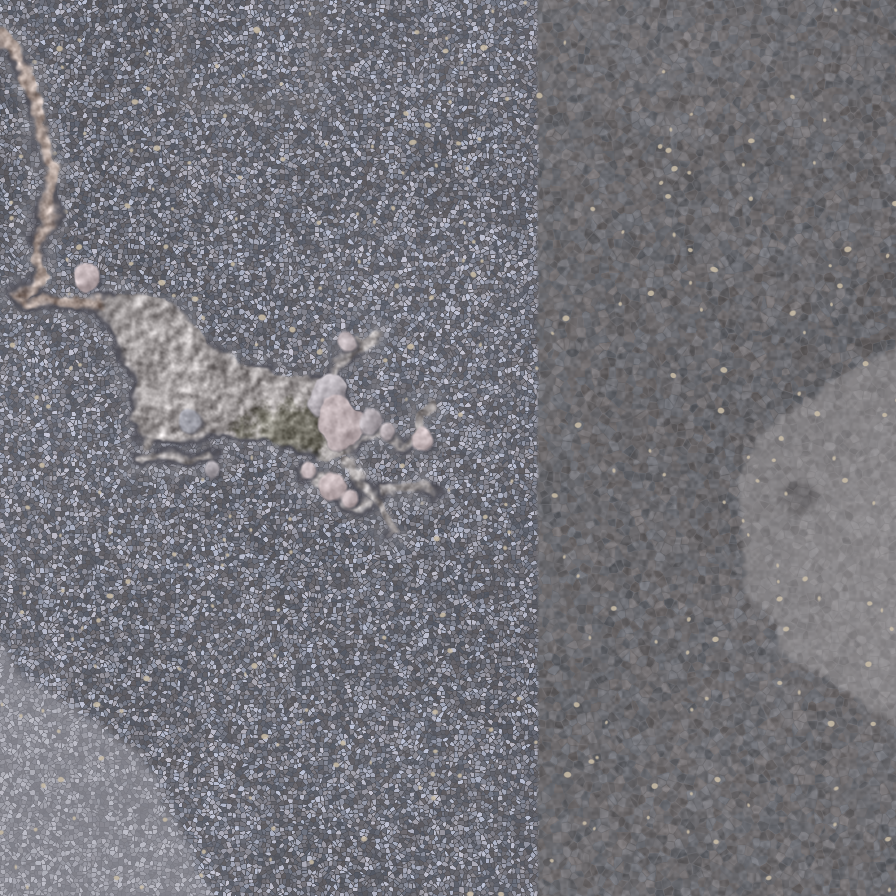
A Shadertoy shader for this texture:

```glsl
// Worn asphalt: coarse bluish aggregate beside a smoother, darker strip, with pale
// patches and a ragged pothole with stones. Cellular noise makes the grain; warped
// polygons and capsules place the damage, and noise slopes give it relief.
const float SEAM_X = 0.6;
const float COARSE_CELLS = 205.0;
const float FINE_CELLS = 112.0;
const float SPECK_CELLS = 46.0;
const float CRACK_RADIUS = 0.008;
const float BRANCH_RADIUS = 0.007;
const vec3 COARSE_TINT = vec3(.975, .985, 1.07);
const vec3 FINE_TINT = vec3(1, .99, 1.025);
const vec3 SPECK = vec3(.8, .75, .66);
const vec3 RUBBLE = vec3(.63, .61, .61);
const vec3 CLAY = vec3(.7, .62, .58);
const vec3 OLIVE = vec3(.47, .46, .42);
const vec3 SHADOW = vec3(.27, .27, .31);
const vec3 PINK_STONE = vec3(.76, .7, .71);
const vec3 GREY_STONE = vec3(.61, .62, .66);
const int CORNERS = 9;
const vec2 HOLE[CORNERS] = vec2[CORNERS](vec2(.09, .67), vec2(.17, .668), vec2(.28, .59),
  vec2(.385, .578), vec2(.41, .51), vec2(.365, .488), vec2(.25, .515), vec2(.16, .497), vec2(.13, .63));
const vec2 RIGHT_PATCH[CORNERS] = vec2[CORNERS](vec2(1.1, .66), vec2(.957, .59), vec2(.843, .512),
  vec2(.826, .466), vec2(.831, .336), vec2(.87, .303), vec2(.872, .271), vec2(.911, .251), vec2(1.1, .13));
const vec2 LEFT_PATCH[CORNERS] = vec2[CORNERS](vec2(-.1, .38), vec2(0, .295), vec2(.016, .258),
  vec2(.065, .219), vec2(.143, .167), vec2(.182, .115), vec2(.208, .062), vec2(.26, -.05), vec2(-.1, -.1));
const vec2 CRACK[7] = vec2[7](vec2(-.01, .97), vec2(.028, .925), vec2(.057, .82),
  vec2(.05, .765), vec2(.043, .7), vec2(.02, .672), vec2(.11, .66));
// Start and end of each side branch
const vec4 BRANCHES[8] = vec4[8](vec4(.36, .57, .388, .61), vec4(.388, .61, .42, .624),
  vec4(.39, .515, .472, .51), vec4(.468, .52, .476, .552), vec4(.385, .488, .437, .405),
  vec4(.425, .45, .48, .452), vec4(.34, .475, .41, .435), vec4(.155, .485, .235, .488));
// Centre and radius
const vec3 STONES[12] = vec3[12](vec3(.097, .692, .016), vec3(.387, .619, .011), vec3(.367, .558, .025),
  vec3(.379, .532, .026), vec3(.411, .528, .013), vec3(.431, .518, .009), vec3(.472, .51, .013),
  vec3(.372, .457, .014), vec3(.345, .475, .009), vec3(.39, .446, .009), vec3(.237, .475, .009),
  vec3(.212, .532, .013));

vec2 hash2(vec2 p) {
  vec3 q = fract(p.xyx * vec3(.1031, .103, .0973));
  q += dot(q, q.yzx + 33.33);
  return fract((q.xx + q.yz) * q.zy);
}
float noise(vec2 p) {
  vec2 i = floor(p), f = fract(p);
  f *= f * (3.0 - 2.0 * f);
  return mix(mix(hash2(i).x, hash2(i + vec2(1, 0)).x, f.x),
             mix(hash2(i + vec2(0, 1)).x, hash2(i + 1.0).x, f.x), f.y);
}
float fbm(vec2 p) {
  return (noise(p) * 4.0 + noise(p * 2.1 + 7.3) * 2.0 + noise(p * 4.3 + 19.1)) / 7.0;
}
// Gap to the cell border, random tone, random hue
vec3 grain(vec2 p) {
  vec2 id = vec2(0);
  float first = 9.0, second = 9.0;
  for (int k = 0; k < 9; k++) {
    vec2 c = floor(p) + vec2(k % 3 - 1, k / 3 - 1);
    float d = length(c + hash2(c + 3.0) - p);
    second = min(second, max(first, d));
    if (d < first) { first = d; id = hash2(c + 61.0); }
  }
  return vec3(second - first, id);
}
float segment(vec2 p, vec2 a, vec2 b) {
  p -= a; b -= a;
  return length(p - b * clamp(dot(p, b) / dot(b, b), 0.0, 1.0));
}
float polygon(vec2 p, vec2 v[CORNERS]) {
  float d = 9.0, side = 1.0;
  for (int i = 0; i < CORNERS; i++) {
    vec2 a = v[i], b = v[(i + 1) % CORNERS];
    d = min(d, segment(p, a, b));
    if ((a.y > p.y) != (b.y > p.y) && p.x < (b.x - a.x) * (p.y - a.y) / (b.y - a.y) + a.x) side = -side;
  }
  return d * side;
}
float inside(float d, float soft) { return smoothstep(soft, -soft, d); }

void mainImage(out vec4 fragColor, in vec2 fragCoord) {
  vec2 p = fragCoord / iResolution.xy;
  float px = 1.0 / iResolution.y;
  vec2 warp = vec2(fbm(p * 38.0), fbm(p * 38.0 + 40.0)) - .5;
  float broad = fbm(p * 5.0 + 2.0) - .5;

  // Two road surfaces
  vec3 g = grain(p * COARSE_CELLS), f = grain(p * FINE_CELLS);
  float chips = mix(.34, mix(.37, .78, pow(g.y, 1.6)), smoothstep(0.0, .3, g.x)) - .47;
  float matte = (f.y - .5) * .13 * smoothstep(0.0, .25, f.x) + (noise(p * 260.0) - .5) * .09;
  vec3 coarse = (.47 + chips + broad * .08) * COARSE_TINT + (g.z - .5) * vec3(.03, 0, -.03);
  vec3 fine = (.425 + matte + broad * .05) * FINE_TINT + (f.z - .5) * vec3(.025, 0, -.02);
  vec3 col = mix(fine, coarse, inside(p.x - SEAM_X + warp.x * .004, .0015 + px));

  // Pale patches, dark spot and faint square stain
  float pale = inside(polygon(p + warp * .014, RIGHT_PATCH), .005);
  col = mix(col, vec3(.54, .53, .54) + matte * .65 + broad * .06, pale * .9);
  col -= .09 * inside(length(p - vec2(.892, .447)) + warp.x * .015 - .019, .007);
  float worn = inside(polygon(p + warp * .018, LEFT_PATCH), .009);
  col = mix(col, vec3(.575, .575, .61) + chips * .55, worn * .9);
  vec2 box = abs(p - vec2(.277, .96)) - .075;
  col = mix(col, vec3(.46, .45, .46), .3 * inside(abs(max(box.x, box.y)) - .01, .006));

  // Scattered specks
  for (int k = 0; k < 9; k++) {
    vec2 c = floor(p * SPECK_CELLS) + vec2(k % 3 - 1, k / 3 - 1), s = hash2(c + 91.0);
    vec2 d = (p * SPECK_CELLS - c - hash2(c + 17.0)) * vec2(1, .7 + .6 * s.y) + warp * .25;
    col = mix(col, SPECK, step(s.x, .14) * .85 * inside(length(d) - mix(.07, .19, s.y * s.y), .05));
  }

  // Pothole, branches and crack
  vec2 q = p + warp * .032;
  float hole = polygon(q, HOLE), crack = 9.0;
  for (int i = 0; i < 6; i++) crack = min(crack, segment(q, CRACK[i], CRACK[i + 1]) - CRACK_RADIUS);
  for (int i = 0; i < 8; i++) hole = min(hole, segment(q, BRANCHES[i].xy, BRANCHES[i].zw) - BRANCH_RADIUS);
  float damage = min(hole, crack);
  float slope = fbm(p * 75.0) - fbm(p * 75.0 + vec2(-.3, .3));
  float rough = fbm(p * 105.0 + 11.0) - .5;
  float halo = smoothstep(.024, 0.0, damage + warp.y * .025);
  col = mix(col, vec3(.53, .53, .56) + chips * .5 + slope * .3, halo * .6);
  float olive = inside(length((p - vec2(.325, .518)) / vec2(.055, .032)) + rough - .95, .35);
  vec3 rubble = mix(mix(RUBBLE, CLAY, inside(crack, .005) * .7), OLIVE, olive);
  col = mix(col, rubble + slope * .65 + rough * .35, inside(damage, .003));
  float lowerLeft = inside(p.y - .62 + (p.x - .13) * .7, .04);
  float rim = exp(-pow(damage / .0042, 2.0)) * smoothstep(.3, .6, noise(p * 42.0) + lowerLeft * .25);
  col = mix(col, SHADOW, rim * .75);

  // Loose stones, lit from the upper left
  for (int i = 0; i < 12; i++) {
    vec3 s = STONES[i];
    vec2 d = p - s.xy + warp * s.z * .9;
    col = mix(col, SHADOW, .6 * inside(length(d + vec2(-.002, .003)) - s.z, .0025));
    vec3 stone = mix(PINK_STONE, GREY_STONE, i > 10 ? .9 : hash2(vec2(i, 5)).x * .6);
    stone += (d.y - d.x) / s.z * .06 + slope * .35 + rough * .15;
    col = mix(col, stone, inside(length(d * vec2(1.08, .92)) - s.z, .001 + px));
  }
  fragColor = vec4(clamp(col, 0.0, 1.0), 1);
}
```
